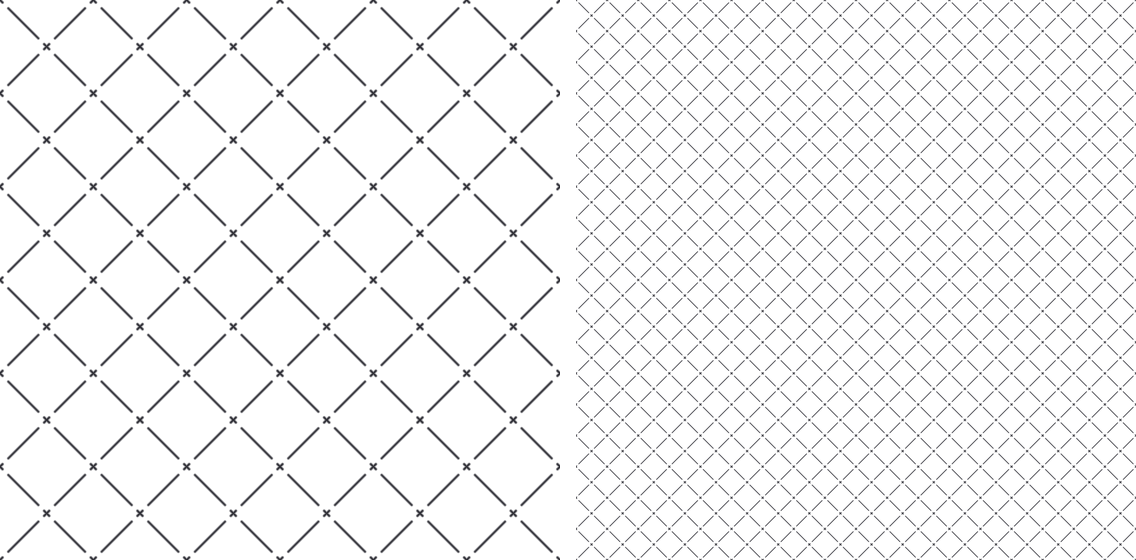
Left: one tile. Right: repeated 3 by 3.
Give the GLSL for this pattern, as a Shadertoy shader.

```glsl
const float REPEATS = 6.0;

// Ink coverage for a stroke at distance d from its centre line
float stroke(float d, float halfWidth, float soft) {
    return 1.0 - smoothstep(halfWidth - soft, halfWidth + soft, d);
}

void mainImage(out vec4 fragColor, in vec2 fragCoord) {
    vec2 uv = fragCoord / iResolution.xy;

    // Mirror each cell so every diagonal folds onto x = y
    vec2 cell = abs(fract(uv * REPEATS + 0.5) - 0.5);
    float across = abs(cell.x - cell.y) * sqrt(0.5);

    // Distance along the diagonal from the nearest lattice node
    float along = (cell.x + cell.y) * 0.5;
    along = min(along, 0.5 - along) * sqrt(2.0);

    // Long links between nodes, and a small cross on each node
    float link = length(vec2(across, max(0.126 - along, 0.0)));
    float cross4 = length(vec2(across, max(along - 0.038, 0.0)));

    float soft = max(0.0115, 0.9 * REPEATS / min(iResolution.x, iResolution.y));
    float linkInk = stroke(link, 0.0115, soft);
    float crossInk = stroke(cross4, 0.012, soft);

    vec3 color = vec3(1.0);
    color = mix(color, vec3(0.18, 0.18, 0.21), linkInk);
    color = mix(color, vec3(0.16, 0.16, 0.19), crossInk);
    fragColor = vec4(color, 1.0);
}
```
